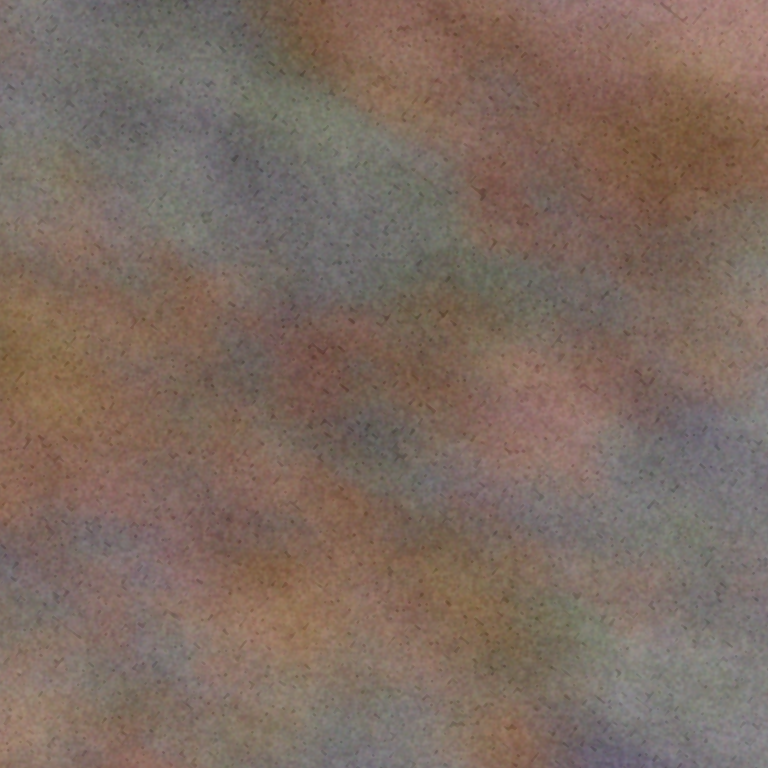
Reproduce this texture procedurally as a Shadertoy shader.

```glsl
// Weathered stone: soft clouds of rust drifting over warm and cool grey, with fine grain.
// Rotated octaves of value noise drive rust cover, brightness and tint separately;
// small rotated noise layers add soft speckles and faint colour grain.

#define GREY vec3(0.458, 0.450, 0.444)
#define RUST vec3(0.560, 0.424, 0.362)
#define TINT vec3(0.010, 0.060, -0.130)
#define CLOUD_CELLS vec2(3.0, 4.3)
#define CLOUD_ANGLE 0.45
#define RUST_RANGE vec2(0.33, 0.70)
#define LIGHT_CONTRAST 0.30
#define GRAIN_CELLS 180.0
#define GRAIN_CONTRAST 0.115
#define COLOUR_GRAIN 0.055
#define SPECK_DEPTH 0.07

float hash(vec2 p) {
    vec3 q = fract(p.xyx * 0.1031);
    q += dot(q, q.yzx + 33.33);
    return fract((q.x + q.y) * q.z);
}

mat2 rotation(float angle) {
    float c = cos(angle), s = sin(angle);
    return mat2(c, -s, s, c);
}

// Value noise with smooth second derivatives.
float noise(vec2 p) {
    vec2 cell = floor(p), f = fract(p);
    f = f * f * f * (f * (f * 6.0 - 15.0) + 10.0);
    float low = mix(hash(cell), hash(cell + vec2(1.0, 0.0)), f.x);
    float high = mix(hash(cell + vec2(0.0, 1.0)), hash(cell + 1.0), f.x);
    return mix(low, high, f.y);
}

// Octaves are turned against each other to hide the lattice.
float clouds(vec2 p) {
    mat2 turn = rotation(0.65);
    float sum = 0.0, weight = 0.5, total = 0.0;
    for (int i = 0; i < 5; i++) {
        sum += weight * noise(p);
        total += weight;
        weight *= 0.5;
        p = turn * p * 2.03 + vec2(17.3, 9.1);
    }
    return sum / total;
}

// Soft grain centred on zero.
float grain(vec2 uv, float seed) {
    vec2 p = rotation(0.5 + seed) * uv * GRAIN_CELLS + seed * 37.0;
    float coarse = noise(p * 0.55 + 61.0);
    float fine = noise(rotation(0.8) * p * 1.35);
    return 0.45 * noise(p) + 0.2 * coarse + 0.35 * fine - 0.5;
}

void mainImage(out vec4 fragColor, in vec2 fragCoord) {
    vec2 uv = fragCoord / iResolution.y;
    vec2 p = rotation(-CLOUD_ANGLE) * uv;
    p = vec2(p.x, -p.y) * CLOUD_CELLS;

    // Broad patches of rust, brightness and olive or violet tint.
    float rust = smoothstep(RUST_RANGE.x, RUST_RANGE.y, clouds(p + 23.7));
    float light = clouds(p * 1.15 + 71.4) - 0.5;
    float tint = clouds(p * 1.4 + 112.9) - 0.5;
    vec3 colour = mix(GREY, RUST, rust);
    colour += light * LIGHT_CONTRAST + tint * TINT;

    // Fine speckle, faint colour grain and sparse dark pits.
    colour += grain(uv, 1.0) * GRAIN_CONTRAST;
    vec3 chroma = vec3(grain(uv, 2.0), grain(uv, 3.0), grain(uv, 4.0));
    colour += chroma * COLOUR_GRAIN;
    float pits = noise(rotation(0.9) * uv * GRAIN_CELLS * 0.9 + 151.0);
    colour -= SPECK_DEPTH * smoothstep(0.80, 1.0, pits);

    fragColor = vec4(clamp(colour, 0.0, 1.0), 1.0);
}
```
